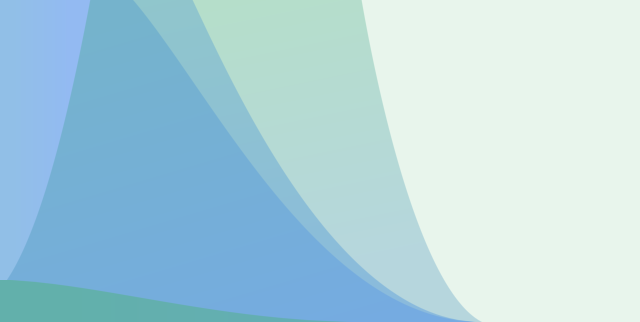
Give the GLSL for this background, as a WebGL 2 fragment shader.

```glsl
#version 300 es
precision highp float;
// Overlapping translucent pastel hills that sweep down to a shared foot on a pale ground.

uniform vec2 u_resolution;
out vec4 outColor;

// Palette: each layer runs from its first colour to its second
const vec3 PAPER = vec3(0.910, 0.961, 0.925);
const vec3 MINT_TOP = vec3(0.710, 0.872, 0.790);
const vec3 MINT_FOOT = vec3(0.712, 0.840, 0.868);
const vec3 HAZE_TOP = vec3(0.565, 0.775, 0.800);
const vec3 HAZE_FOOT = vec3(0.540, 0.730, 0.865);
const vec3 SEA_TOP = vec3(0.460, 0.702, 0.800);
const vec3 SEA_FOOT = vec3(0.460, 0.670, 0.885);
const vec3 SKY_LEFT = vec3(0.570, 0.750, 0.905);
const vec3 SKY_RIGHT = vec3(0.575, 0.730, 0.950);
const vec3 GRASS_LEFT = vec3(0.385, 0.690, 0.670);
const vec3 GRASS_RIGHT = vec3(0.390, 0.680, 0.710);

const vec2 FOOT = vec2(0.753, 0.0); // point where the three large hills meet
const int SOLVE_STEPS = 22;

// Cubic Bezier point
vec2 bezier(vec2 a, vec2 b, vec2 c, vec2 d, float t) {
    float s = 1.0 - t;
    return s * s * s * a + 3.0 * s * t * (s * b + t * c) + t * t * t * d;
}

// Coverage of the area left of a descending Bezier edge
float leftOf(vec2 uv, vec2 a, vec2 b, vec2 c, vec2 d) {
    float low = 0.0, high = 1.0;
    for (int i = 0; i < SOLVE_STEPS; i++) {
        float mid = 0.5 * (low + high);
        if (bezier(a, b, c, d, mid).y > uv.y) low = mid;
        else high = mid;
    }
    float offset = uv.x - bezier(a, b, c, d, 0.5 * (low + high)).x;
    float pixel = max(length(vec2(dFdx(offset), dFdy(offset))), 1e-5);
    return smoothstep(0.75, -0.75, offset / pixel);
}

// Linear gradient between two anchor points
vec3 ramp(vec2 uv, vec2 start, vec2 end, vec3 first, vec3 second) {
    vec2 axis = end - start;
    return mix(first, second, clamp(dot(uv - start, axis) / dot(axis, axis), 0.0, 1.0));
}

void main() {
    vec2 uv = gl_FragCoord.xy / u_resolution;

    // Edges of the layers, from back to front
    float mint = leftOf(uv, vec2(0.565, 1.0), vec2(0.592, 0.691), vec2(0.658, 0.098), FOOT);
    float haze = leftOf(uv, vec2(0.301, 1.0), vec2(0.378, 0.673), vec2(0.536, 0.0), FOOT);
    float sea = leftOf(uv, vec2(0.208, 1.0), vec2(0.332, 0.711), vec2(0.501, 0.0), FOOT);
    float sky = leftOf(uv, vec2(0.141, 1.0), vec2(0.094, 0.5), vec2(0.046, 0.2), vec2(-0.005, 0.09));
    float grass = leftOf(uv, vec2(-0.005, 0.132), vec2(0.156, 0.124), vec2(0.339, 0.0), vec2(0.573, 0.0));

    // Paint the layers
    vec3 color = PAPER;
    color = mix(color, ramp(uv, vec2(0.3, 1.0), vec2(0.63, 0.2), MINT_TOP, MINT_FOOT), mint);
    color = mix(color, ramp(uv, vec2(0.25, 1.0), vec2(0.65, 0.05), HAZE_TOP, HAZE_FOOT), haze);
    color = mix(color, ramp(uv, vec2(0.12, 0.9), vec2(0.65, 0.0), SEA_TOP, SEA_FOOT), sea);
    color = mix(color, ramp(uv, vec2(0.02, 0.5), vec2(0.11, 0.5), SKY_LEFT, SKY_RIGHT), sky);
    color = mix(color, ramp(uv, vec2(0.1, 0.0), vec2(0.55, 0.0), GRASS_LEFT, GRASS_RIGHT), grass);

    outColor = vec4(color, 1.0);
}
```
